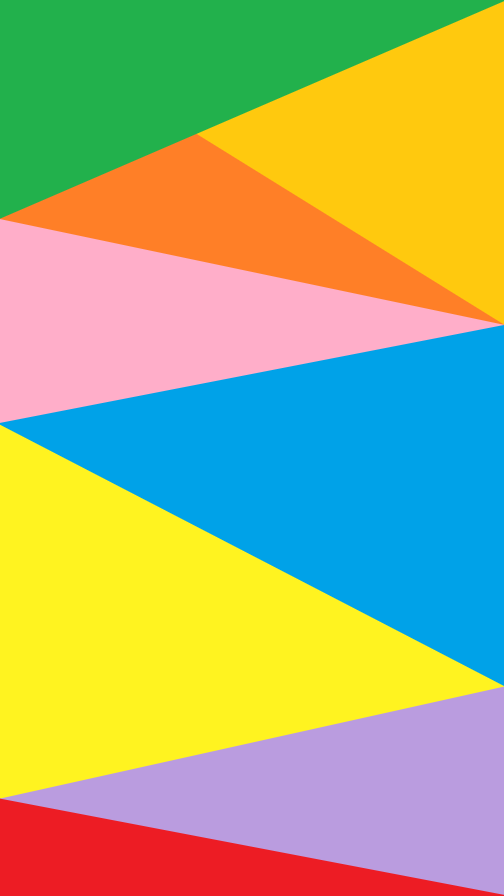
This background is drawn by a Shadertoy shader. Its source:

```glsl
// Flat background of bright triangular colour bands folding in a zigzag from edge to edge.

#define GREEN    vec3(0.133, 0.694, 0.298)
#define GOLD     vec3(1.000, 0.788, 0.055)
#define ORANGE   vec3(1.000, 0.498, 0.153)
#define PINK     vec3(1.000, 0.682, 0.788)
#define BLUE     vec3(0.000, 0.635, 0.910)
#define YELLOW   vec3(1.000, 0.953, 0.125)
#define LAVENDER vec3(0.729, 0.612, 0.875)
#define RED      vec3(0.929, 0.110, 0.141)
#define EDGE_PIXELS 1.0

// Coverage of the area below a line given by its heights at the left and right sides.
float below(vec2 uv, float leftHeight, float rightHeight) {
    float slope = (rightHeight - leftHeight) * iResolution.y / iResolution.x;
    float gap = mix(leftHeight, rightHeight, uv.x) - uv.y;
    float signedDistance = gap * iResolution.y / sqrt(1.0 + slope * slope);
    return clamp(signedDistance / EDGE_PIXELS + 0.5, 0.0, 1.0);
}

void mainImage(out vec4 fragColor, in vec2 fragCoord) {
    vec2 uv = fragCoord / iResolution.xy;

    // Upper wedges: gold and orange, cut off by the green corner
    vec3 color = mix(GOLD, ORANGE, below(uv, 0.9866, 0.6378));
    color = mix(GREEN, color, below(uv, 0.7559, 0.9987));

    // Zigzag bands, each laid over everything below its top edge
    color = mix(color, PINK, below(uv, 0.7555, 0.6375));
    color = mix(color, BLUE, below(uv, 0.5280, 0.6373));
    color = mix(color, YELLOW, below(uv, 0.5260, 0.2344));
    color = mix(color, LAVENDER, below(uv, 0.1087, 0.2337));
    color = mix(color, RED, below(uv, 0.1087, 0.0013));

    fragColor = vec4(color, 1.0);
}
```
